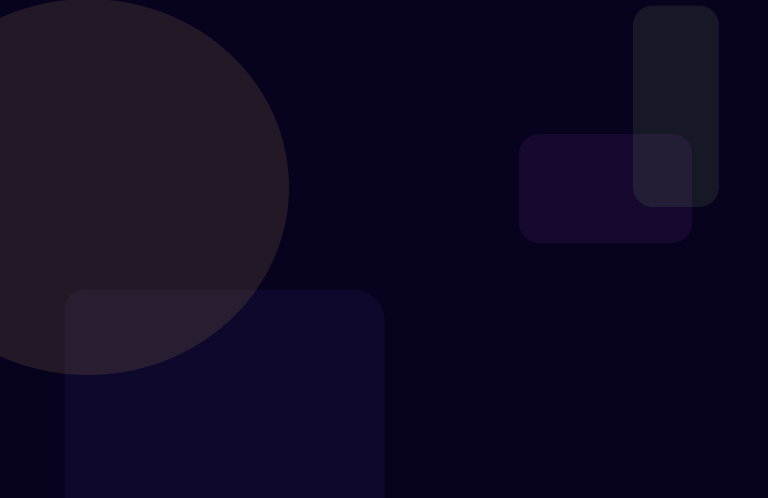
Give the GLSL for this background, as a WebGL 1 fragment shader.

```glsl
precision highp float;
// Flat translucent shapes on a deep indigo ground: a brown ellipse, a blue panel
// and two crossing rounded rectangles. Each is a distance function, softened over
// one pixel and blended in order, in units of the canvas height.

uniform vec2 u_resolution;

float ellipse(vec2 p, vec2 radii) {
    float k = length(p / radii);
    return k * (k - 1.0) / max(length(p / (radii * radii)), 1e-4);
}

float roundedBox(vec2 p, vec2 halfSize, float radius) {
    vec2 q = abs(p) - halfSize + radius;
    return length(max(q, 0.0)) + min(max(q.x, q.y), 0.0) - radius;
}

// Lays a tint over the base wherever the distance is negative.
vec3 layer(vec3 base, vec3 tint, float opacity, float dist) {
    float coverage = clamp(0.5 - dist * u_resolution.y, 0.0, 1.0);
    return mix(base, tint, opacity * coverage);
}

void main() {
    vec2 p = gl_FragCoord.xy / u_resolution.y;
    vec3 color = vec3(0.027, 0.006, 0.118);

    // Blue panel running off the bottom, with a wider right corner
    vec2 panel = p - vec2(0.451, 0.1);
    float corner = panel.x > 0.0 ? 0.062 : 0.04;
    color = layer(color, vec3(0.167, 0.131, 0.393), 0.2,
                  roundedBox(panel, vec2(0.3213, 0.3187), corner));

    // Brown ellipse cut by the left edge
    color = layer(color, vec3(0.577, 0.446, 0.273), 0.2,
                  ellipse(p - vec2(0.1767, 0.6245), vec2(0.4036, 0.3775)));

    // Purple rectangle, then the tall green one across its corner
    color = layer(color, vec3(0.322, 0.131, 0.428), 0.2,
                  roundedBox(p - vec2(1.2159, 0.6215), vec2(0.1737, 0.1094), 0.04));
    color = layer(color, vec3(0.52, 0.74, 0.44), 0.12,
                  roundedBox(p - vec2(1.3574, 0.7866), vec2(0.0863, 0.2023), 0.04));

    gl_FragColor = vec4(color, 1.0);
}
```
